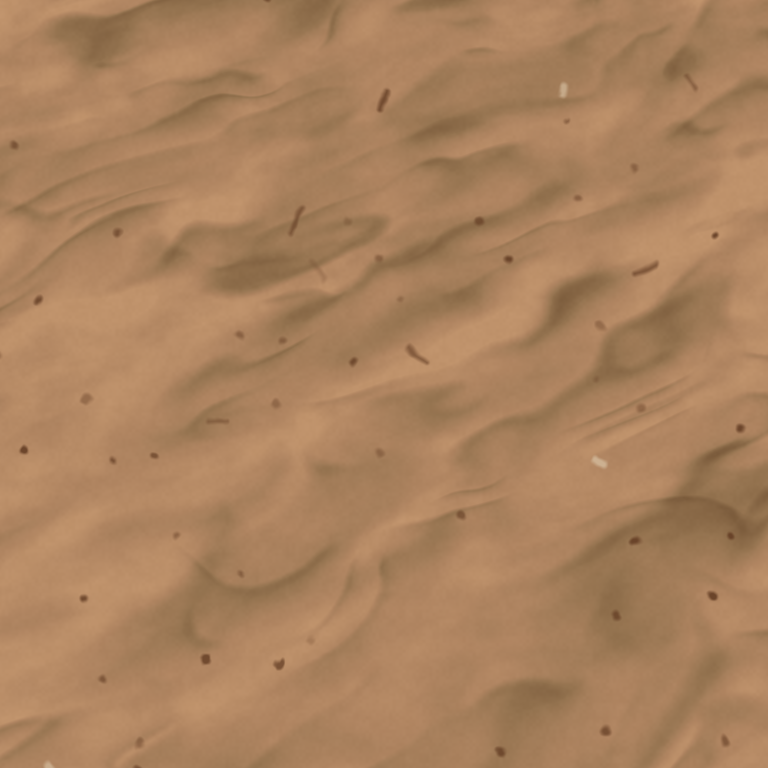
Write a WebGL 1 fragment shader that draws this texture.

```glsl
precision highp float;
// Wind-rippled wet sand with soft slanted ridges, dark specks, twigs and pale chips.
uniform vec2 u_resolution;

#define RIDGE_ANGLE 0.47
#define RIDGE_STRETCH 0.56
#define RIDGE_SCALE 10.5
#define RELIEF 1.10
#define SHADOW 0.72
#define BASE_TONE 0.83
#define GRAIN 0.012
#define SOFTNESS 0.0042

const vec3 DEEP_SHADE = vec3(0.49, 0.365, 0.24);
const vec3 SHADE = vec3(0.58, 0.45, 0.31);
const vec3 DAMP_SAND = vec3(0.64, 0.49, 0.35);
const vec3 SAND = vec3(0.69, 0.52, 0.38);
const vec3 LIT_SAND = vec3(0.74, 0.565, 0.413);
const vec3 SPECK = vec3(0.40, 0.25, 0.15);
const vec3 CHIP = vec3(0.84, 0.75, 0.63);

float hash(vec2 p) {
  vec3 q = fract(p.xyx * 0.1031);
  q += dot(q, q.yzx + 33.33);
  return fract((q.x + q.y) * q.z);
}

float noise(vec2 p) {
  vec2 cell = floor(p), f = fract(p);
  f = f * f * f * (f * (f * 6.0 - 15.0) + 10.0);
  return mix(mix(hash(cell), hash(cell + vec2(1, 0)), f.x),
             mix(hash(cell + vec2(0, 1)), hash(cell + vec2(1, 1)), f.x), f.y);
}

float fbm(vec2 p) {
  float sum = 0.0, weight = 0.55;
  for (int i = 0; i < 4; i++) {
    sum += weight * noise(p);
    p = mat2(0.8, 0.6, -0.6, 0.8) * p * 2.05 + 17.3;
    weight *= 0.42;
  }
  return sum;
}

// Broken crest lines: firmer on the upper side, fading out below.
float crestShadow(vec2 p, float density, float seed) {
  float warp = 1.7 * noise(p * 0.6 + seed) + 0.55 * noise(p * 1.5 + seed);
  float phase = fract(p.y * density + warp);
  float profile = smoothstep(0.0, 0.22, phase) * exp(-4.0 * phase);
  float patches = smoothstep(0.42, 0.85, noise(p * 0.95 + seed * 2.7));
  return profile * patches * smoothstep(1.0, 0.8, phase) * 1.9;
}

// Scattered rounded strokes, one candidate per grid cell.
float debris(vec2 uv, float grid, float chance, float halfLength, float radius, float seed) {
  float mask = 0.0;
  uv += 0.006 * (vec2(noise(uv * 45.0), noise(uv * 45.0 + 70.0)) - 0.5);
  vec2 home = floor(uv * grid);
  for (int j = -1; j <= 1; j++) {
    for (int i = -1; i <= 1; i++) {
      vec2 cell = home + vec2(float(i), float(j));
      vec2 id = cell + seed;
      vec2 centre = (cell + vec2(hash(id + 3.1), hash(id + 7.7))) / grid;
      float size = mix(0.4, 1.0, hash(id + 11.9));
      float angle = 6.2832 * hash(id + 19.3);
      vec2 axis = vec2(cos(angle), sin(angle));
      vec2 d = uv - centre;
      float along = dot(d, axis);
      d -= axis * clamp(along, -halfLength * size, halfLength * size);
      float edge = length(d) - radius * size * (0.6 + 0.8 * noise(uv * 130.0));
      float present = step(hash(id + 29.5), chance);
      float strength = mix(0.2, 0.95, hash(id + 37.1));
      mask = max(mask, present * strength * smoothstep(SOFTNESS, -SOFTNESS * 0.6, edge));
    }
  }
  return mask;
}

vec3 sandColour(float tone) {
  vec3 colour = mix(DEEP_SHADE, SHADE, clamp(tone * 4.0, 0.0, 1.0));
  colour = mix(colour, DAMP_SAND, clamp(tone * 4.0 - 1.0, 0.0, 1.0));
  colour = mix(colour, SAND, clamp(tone * 4.0 - 2.0, 0.0, 1.0));
  return mix(colour, LIT_SAND, clamp(tone * 4.0 - 3.0, 0.0, 1.2));
}

void main() {
  vec2 uv = gl_FragCoord.xy / u_resolution;

  // Ridge space: x along the crests, y down across them, denser towards the top.
  vec2 ground = (uv - vec2(0.5, 0.0)) * (0.85 + 0.35 * uv.y);
  float c = cos(RIDGE_ANGLE), s = sin(RIDGE_ANGLE);
  vec2 p = vec2(dot(ground, vec2(c, s)) * RIDGE_STRETCH, dot(ground, vec2(s, -c)));
  p = p * RIDGE_SCALE + 40.0;
  p += 0.6 * (vec2(noise(p * 0.9 + 5.0), noise(p * 0.9 + 61.0)) - 0.5);

  // Mounds lit from the upper left, plus crest shadows.
  float slope = fbm(p + vec2(0.14, 0.40)) - fbm(p);
  float tone = BASE_TONE + RELIEF * slope + 0.35 * (noise(p * 0.4 + 9.0) - 0.5);
  tone -= SHADOW * crestShadow(p, 0.7, 13.0);
  tone -= SHADOW * 0.75 * crestShadow(p * 1.5, 0.75, 31.0);
  tone = max(tone, 0.22 + 0.55 * (tone - 0.22));
  vec3 colour = sandColour(tone);

  // Fine grain and scattered litter.
  colour += GRAIN * (noise(uv * 230.0) + noise(uv * 90.0) - 1.0);
  colour = mix(colour, SPECK, debris(uv, 11.0, 0.32, 0.002, 0.0052, 50.0));
  colour = mix(colour, SPECK, debris(uv, 6.0, 0.20, 0.018, 0.0026, 90.0));
  colour = mix(colour, CHIP, debris(uv, 5.0, 0.12, 0.008, 0.0042, 140.0));
  gl_FragColor = vec4(colour, 1.0);
}
```
